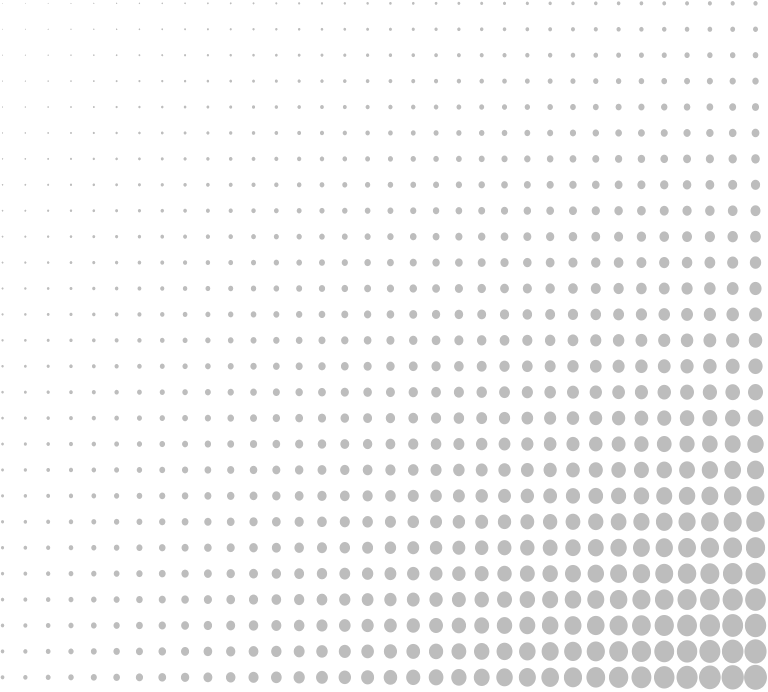
This background is drawn by a Shadertoy shader. Its source:

```glsl
const vec3 PAPER = vec3(1.0);
const vec3 INK = vec3(0.74);
const vec2 FIRST_DOT = vec2(0.0033, 0.0212);   // centre of the lower left dot
const vec2 PITCH = vec2(0.02971, 0.03746);     // spacing as a share of the canvas
const vec2 LAST_CELL = vec2(33.0, 26.0);       // highest column and row index
const float DOT_WIDTH = 0.915;                 // dot width relative to its height

// Dot radii at the four corners, as a share of the canvas height
const float RADIUS_TOP_LEFT = 0.0005;
const float RADIUS_TOP_RIGHT = 0.0033;
const float RADIUS_BOTTOM_LEFT = 0.0029;
const float RADIUS_BOTTOM_RIGHT = 0.0180;

// Radius varies bilinearly over the grid
float dotRadius(vec2 gridPos) {
    float bottom = mix(RADIUS_BOTTOM_LEFT, RADIUS_BOTTOM_RIGHT, gridPos.x);
    float top = mix(RADIUS_TOP_LEFT, RADIUS_TOP_RIGHT, gridPos.x);
    return mix(bottom, top, gridPos.y);
}

// Smooth disc coverage; dots thinner than a pixel fade out
float dotCoverage(vec2 offset, float radius, float pixel) {
    float dist = length(offset) - radius;
    float fade = min(1.0, 2.0 * radius / pixel);
    return clamp(0.5 - dist / pixel, 0.0, 1.0) * fade;
}

void mainImage(out vec4 fragColor, in vec2 fragCoord) {
    vec2 uv = fragCoord / iResolution.xy;
    float pixel = 1.0 / iResolution.y;

    // Nearest dot of the bounded grid
    vec2 cell = clamp(round((uv - FIRST_DOT) / PITCH), vec2(0.0), LAST_CELL);
    vec2 offset = uv - FIRST_DOT - cell * PITCH;
    offset.x *= iResolution.x / iResolution.y / DOT_WIDTH;

    float ink = dotCoverage(offset, dotRadius(cell / LAST_CELL), pixel);
    fragColor = vec4(mix(PAPER, INK, ink), 1.0);
}
```
